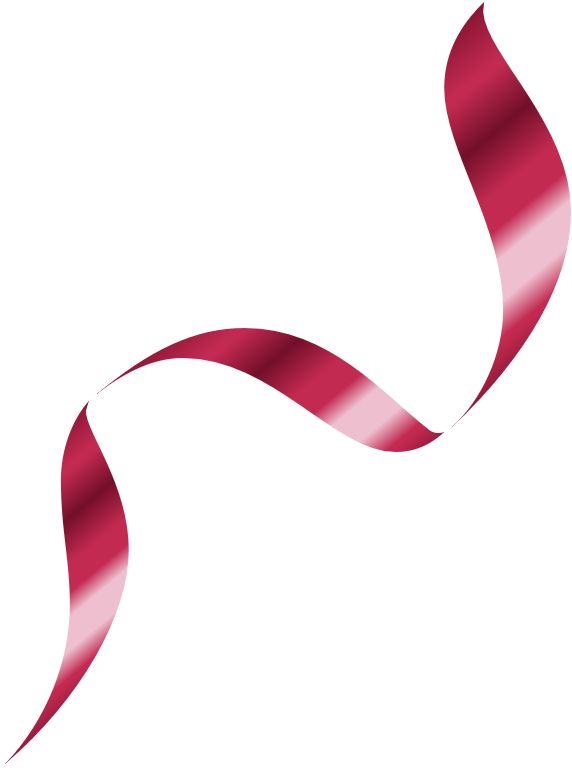
Write a Shadertoy shader that draws this background.

```glsl
// Three curling crimson satin ribbons with a diagonal sheen on white.

const vec2 CANVAS = vec2(573.0, 768.0); // design units, y pointing down
const int CURVE_STEPS = 16;
const vec3 WHITE = vec3(1.0);
const vec3 CRIMSON = vec3(0.765, 0.165, 0.32);
const vec3 SHADOW = vec3(0.45, 0.06, 0.16);
const vec3 EDGE_SHADE = vec3(0.54, 0.08, 0.20);
const vec3 HIGHLIGHT = vec3(0.93, 0.75, 0.81);

// A closed outline, traced by a moving pen around a sample point
struct Outline {
    vec2 point;
    vec2 pen;
    float dist2;
    float side;
};

Outline beginAt(vec2 point, vec2 start) {
    return Outline(point, start, 1e9, 1.0);
}

// Update squared distance and even-odd side with one segment
void lineTo(inout Outline o, vec2 end) {
    vec2 edge = end - o.pen;
    vec2 rel = o.point - o.pen;
    float along = clamp(dot(rel, edge) / max(dot(edge, edge), 1e-6), 0.0, 1.0);
    vec2 gap = rel - edge * along;
    o.dist2 = min(o.dist2, dot(gap, gap));
    bool spans = (o.pen.y > o.point.y) != (end.y > o.point.y);
    if (spans && rel.x < edge.x * rel.y / edge.y) o.side = -o.side;
    o.pen = end;
}

vec2 bezier(vec2 a, vec2 b, vec2 c, vec2 d, float t) {
    float u = 1.0 - t;
    return u * u * u * a + 3.0 * u * t * (u * b + t * c) + t * t * t * d;
}

void curveTo(inout Outline o, vec2 c1, vec2 c2, vec2 end) {
    vec2 start = o.pen;
    for (int i = 1; i <= CURVE_STEPS; i++) {
        lineTo(o, bezier(start, c1, c2, end, float(i) / float(CURVE_STEPS)));
    }
}

float coverage(Outline o, float pixel) {
    return clamp(0.5 - o.side * sqrt(o.dist2) / pixel, 0.0, 1.0);
}

float ramp(float a, float b, float x) {
    return clamp((x - a) / (b - a), 0.0, 1.0);
}

// Satin colour across the slanted bands of one ribbon
vec3 satin(vec2 p, float start, float span) {
    float s = (dot(p, vec2(0.64, 0.77)) - start) / span;
    vec3 col = mix(EDGE_SHADE, CRIMSON, ramp(0.0, 0.17, s));
    col = mix(col, SHADOW, ramp(0.19, 0.345, s));
    col = mix(col, CRIMSON, ramp(0.345, 0.50, s));
    col = mix(col, HIGHLIGHT, ramp(0.59, 0.67, s));
    col = mix(col, CRIMSON, ramp(0.78, 0.87, s));
    return mix(col, EDGE_SHADE, ramp(0.88, 1.0, s));
}

float upperRibbon(vec2 p, float pixel) {
    Outline o = beginAt(p, vec2(485, 2));
    curveTo(o, vec2(462, 24), vec2(445, 52), vec2(445, 88));
    curveTo(o, vec2(445, 150), vec2(504, 225), vec2(504, 310));
    curveTo(o, vec2(504, 355), vec2(482, 400), vec2(453, 427));
    curveTo(o, vec2(529, 355), vec2(572, 280), vec2(572, 212));
    curveTo(o, vec2(572, 125), vec2(487, 55), vec2(484, 12));
    lineTo(o, vec2(485, 2));
    return coverage(o, pixel);
}

float middleRibbon(vec2 p, float pixel) {
    Outline o = beginAt(p, vec2(97, 394));
    curveTo(o, vec2(150, 350), vec2(195, 328), vec2(245, 328));
    curveTo(o, vec2(330, 328), vec2(385, 395), vec2(430, 430));
    curveTo(o, vec2(434, 433), vec2(439, 434), vec2(445, 432));
    curveTo(o, vec2(430, 446), vec2(414, 452), vec2(396, 452));
    curveTo(o, vec2(335, 452), vec2(273, 358), vec2(183, 358));
    curveTo(o, vec2(150, 358), vec2(120, 376), vec2(97, 394));
    return coverage(o, pixel);
}

float lowerRibbon(vec2 p, float pixel) {
    Outline o = beginAt(p, vec2(89, 401));
    curveTo(o, vec2(72, 420), vec2(61, 450), vec2(61, 480));
    curveTo(o, vec2(61, 530), vec2(70, 560), vec2(70, 605));
    curveTo(o, vec2(70, 660), vec2(47, 720), vec2(5, 764));
    curveTo(o, vec2(80, 700), vec2(129, 615), vec2(129, 550));
    curveTo(o, vec2(129, 485), vec2(86, 432), vec2(86, 411));
    lineTo(o, vec2(89, 401));
    return coverage(o, pixel);
}

void mainImage(out vec4 fragColor, in vec2 fragCoord) {
    vec2 uv = fragCoord / iResolution.xy;
    vec2 p = vec2(uv.x, 1.0 - uv.y) * CANVAS;
    float pixel = CANVAS.y / iResolution.y;

    vec3 col = WHITE;
    col = mix(col, satin(p, 312.0, 310.0), upperRibbon(p, pixel));
    col = mix(col, satin(p, 360.0, 270.0), middleRibbon(p, pixel));
    col = mix(col, satin(p, 362.0, 235.0), lowerRibbon(p, pixel));
    fragColor = vec4(col, 1.0);
}
```
